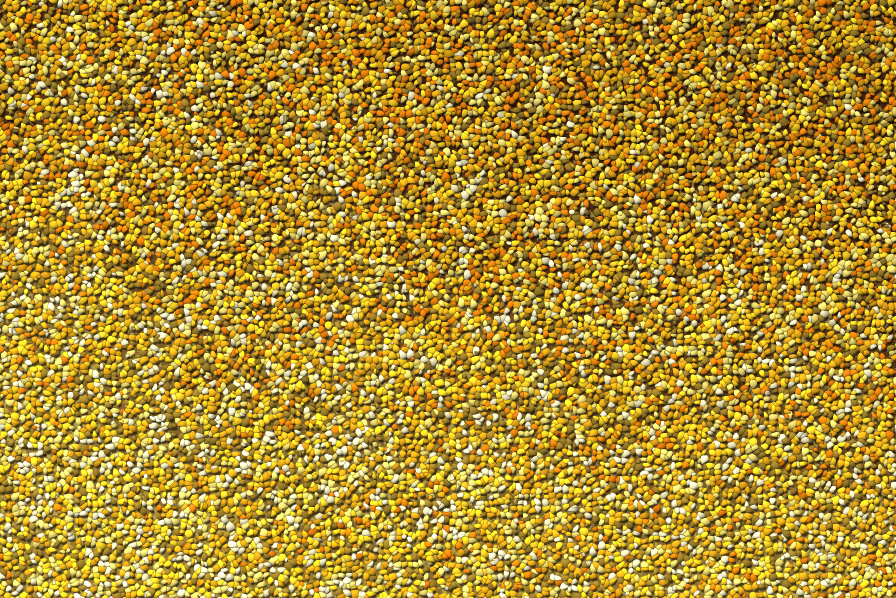
Write a Shadertoy shader that draws this texture.

```glsl
// A wall of tightly packed golden gravel, dark amber above and pale straw below.
// Each jittered grid cell holds one turned egg-shaped dome; the highest dome wins,
// then slope light, creases between domes and a short cast shadow shape the relief.

const float ROWS = 97.0;               // grains over the canvas height
const float JITTER = 0.88;             // scatter of grain centres inside a cell
const vec2 RADII = vec2(0.78, 0.54);   // half length and half width, in cells
const vec2 SIZE_RANGE = vec2(0.72, 1.16);
const vec2 WIDTH_RANGE = vec2(0.66, 1.14); // slivers to round pebbles
const float EGG = 0.35;                // taper towards one end
const vec2 LIGHT = vec2(-0.45, 0.89);  // direction towards the light
const float SHADOW_REACH = 0.42;       // in cells
const float SHADOW_DEPTH = 0.48;       // light left inside a shadow
const float CREASE_DEPTH = 0.52;       // light left where grains touch
const vec2 EXPOSURE = vec2(1.16, 0.95); // bright and gloomy zones
const int SAMPLES = 2;                 // antialiasing steps per axis

const vec3 OLIVE = vec3(0.56, 0.45, 0.15);
const vec3 ORANGE = vec3(0.86, 0.48, 0.05);
const vec3 AMBER = vec3(0.85, 0.62, 0.09);
const vec3 YELLOW = vec3(0.94, 0.78, 0.14);
const vec3 STRAW = vec3(0.89, 0.82, 0.41);
const vec3 CREAM = vec3(0.89, 0.86, 0.69);
const vec3 BED_PALE = vec3(0.52, 0.42, 0.17);
const vec3 BED_DARK = vec3(0.25, 0.13, 0.05);

struct Pile {
    float top;     // height of the uppermost grain, 0 on the bare bed
    float second;  // height of the grain below it
    vec2 slope;    // offset from the grain centre, relative to its size
    vec2 cell;     // identity of the grain
};

// Integer hash: three values from 0 to 1 per cell
vec3 hash3(vec2 cell, int seed) {
    uvec3 v = uvec3(ivec3(ivec2(cell) + 512, seed));
    v = v * 1664525u + 1013904u;
    v.x += v.y * v.z; v.y += v.z * v.x; v.z += v.x * v.y;
    v ^= v >> 16u;
    v.x += v.y * v.z; v.y += v.z * v.x; v.z += v.x * v.y;
    return vec3(v >> 8u) / 16777216.0;
}

float valueNoise(vec2 p) {
    vec2 i = floor(p), f = fract(p);
    f = f * f * (3.0 - 2.0 * f);
    float low = mix(hash3(i, 7).x, hash3(i + vec2(1, 0), 7).x, f.x);
    float high = mix(hash3(i + vec2(0, 1), 7).x, hash3(i + vec2(1, 1), 7).x, f.x);
    return mix(low, high, f.y);
}

// Finds the two highest grains over a point
Pile pileAt(vec2 p) {
    Pile pile = Pile(0.0, 0.0, vec2(0), floor(p));
    for (int y = -1; y <= 1; y++)
    for (int x = -1; x <= 1; x++) {
        vec2 cell = floor(p) + vec2(x, y);
        vec3 place = hash3(cell, 1), form = hash3(cell, 2);
        vec2 offset = p - cell - 0.5 - JITTER * (place.xy - 0.5);
        float angle = 6.28318 * place.z;
        vec2 axis = vec2(cos(angle), sin(angle));
        vec2 radii = RADII * mix(SIZE_RANGE.x, SIZE_RANGE.y, form.x);
        radii.y *= mix(WIDTH_RANGE.x, WIDTH_RANGE.y, form.y);
        vec2 q = vec2(dot(offset, axis), dot(offset, vec2(-axis.y, axis.x))) / radii;
        q.y *= 1.0 + EGG * clamp(q.x, -1.0, 1.0);
        float dome = 1.0 - dot(q, q);
        float height = dome > 0.0 ? dome + 0.4 * form.z : 0.0;
        if (height > pile.top) {
            pile = Pile(height, pile.top, offset / radii.y, cell);
        } else {
            pile.second = max(pile.second, height);
        }
    }
    return pile;
}

// Weathering: darker to the upper right, with vertical streaks and blotches
float gloomAt(vec2 uv, vec2 p) {
    float streaks = valueNoise(p * vec2(0.2, 0.025)) - 0.5;
    float blotches = valueNoise(p * 0.09 + 40.0) - 0.5;
    float slant = 0.7 * uv.y + 0.3 * uv.x;
    return clamp(slant + 0.16 * streaks + 0.14 * blotches, 0.0, 1.0);
}

vec3 grainColour(vec2 cell, float gloom) {
    vec3 r = hash3(cell, 3);
    float pick = r.x + 0.28 * (0.5 - gloom);
    vec3 colour = pick < 0.13 ? ORANGE : pick < 0.42 ? AMBER
                : pick < 0.69 ? YELLOW : pick < 0.89 ? STRAW : CREAM;
    if (r.z < 0.12) colour = OLIVE;
    return colour * mix(0.86, 1.1, r.y);
}

vec3 gravel(vec2 uv, vec2 p) {
    float gloom = gloomAt(uv, p);
    Pile pile = pileAt(p);
    float grit = smoothstep(0.5, 0.8, valueNoise(p * 2.5));
    vec3 colour = mix(BED_PALE, BED_DARK, smoothstep(0.1, 0.8, gloom));
    colour = mix(colour, 0.85 * STRAW, 0.6 * grit);
    if (pile.top > 0.0) {
        float crease = smoothstep(0.0, 0.25, pile.top - pile.second);
        float rim = smoothstep(0.0, 0.25, pile.top);
        float light = 1.06 - 0.11 * dot(pile.slope, pile.slope)
                    + 0.27 * dot(pile.slope, LIGHT);
        light = clamp(light, 0.4, 1.2) * mix(CREASE_DEPTH, 1.0, crease * rim);
        colour = grainColour(pile.cell, gloom) * light;
    }
    float blocker = pileAt(p + LIGHT * SHADOW_REACH).top;
    float shadow = smoothstep(0.25, 0.75, blocker - pile.top);
    colour *= mix(1.0, SHADOW_DEPTH, shadow) * mix(EXPOSURE.x, EXPOSURE.y, gloom);
    return clamp(colour, 0.0, 1.0);
}

void mainImage(out vec4 fragColor, in vec2 fragCoord) {
    vec3 sum = vec3(0);
    for (int j = 0; j < SAMPLES; j++)
    for (int i = 0; i < SAMPLES; i++) {
        vec2 point = fragCoord + (vec2(i, j) + 0.5) / float(SAMPLES) - 0.5;
        sum += gravel(point / iResolution.xy, point / iResolution.y * ROWS);
    }
    fragColor = vec4(sum / float(SAMPLES * SAMPLES), 1.0);
}
```
